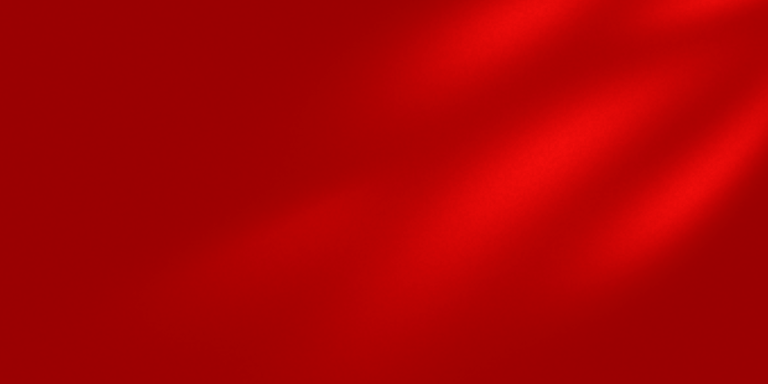
This background is drawn by a WebGL 2 fragment shader. Its source:

```glsl
#version 300 es
precision highp float;
// Draws red satin lit from the upper right, with soft diagonal folds.
// Each fold is a bent, tapered Gaussian ridge; their sum sets the light,
// which drives a red colour ramp and a fine woven grain.

uniform vec2 u_resolution;
out vec4 fragColor;

// Integer hash of a lattice cell, from 0 to 1
float hash(vec2 cell) {
    uvec2 n = uvec2(ivec2(cell) + 4096);
    uint h = n.x * 1664525u + n.y * 22695477u;
    h = (h ^ (h >> 15)) * 2246822519u;
    h = (h ^ (h >> 13)) * 3266489917u;
    return float((h ^ (h >> 16)) & 65535u) / 65535.0;
}

// Smooth value noise
float noise(vec2 p) {
    vec2 cell = floor(p);
    vec2 f = fract(p);
    f = f * f * (3.0 - 2.0 * f);
    float low = mix(hash(cell), hash(cell + vec2(1, 0)), f.x);
    float high = mix(hash(cell + vec2(0, 1)), hash(cell + vec2(1, 1)), f.x);
    return mix(low, high, f.y);
}

// Ridge of light: reach is (back, ahead) along it, width is (below, above) it
float fold(vec2 p, vec2 centre, float angle, float bend, vec2 reach, vec2 width) {
    float c = cos(angle), s = sin(angle);
    vec2 q = mat2(c, -s, s, c) * (p - centre);
    q.y -= bend * q.x * q.x;
    float flare = 1.0 + 0.7 * clamp(-q.x, -0.3, 0.8);
    float side = smoothstep(-0.02, 0.02, q.y);
    float span = mix(reach.x, reach.y, smoothstep(-0.05, 0.05, q.x));
    vec2 d = vec2(q.x / span, q.y / (mix(width.x, width.y, side) * flare));
    return exp(-dot(d, d));
}

void main() {
    // Height runs from 0 to 1, width from 0 to 2
    vec2 p = gl_FragCoord.xy / u_resolution.y;

    // Broad sheen under all folds
    float light = 0.23 * fold(p, vec2(1.45, 0.65), 0.62, -0.1, vec2(0.85, 0.7), vec2(0.27, 0.3));

    // Upper folds, cut by the top edge
    light += 0.84 * fold(p, vec2(1.38, 0.97), 0.53, 0.0, vec2(0.36, 0.3), vec2(0.09, 0.10));
    light += 0.75 * fold(p, vec2(1.86, 1.01), 0.28, 0.0, vec2(0.22, 0.3), vec2(0.055, 0.08));

    // Long central fold and its faint neighbour on the left
    light += 0.74 * fold(p, vec2(1.44, 0.60), 0.61, -0.16, vec2(0.54, 0.42), vec2(0.11, 0.10));
    light += 0.27 * fold(p, vec2(0.82, 0.43), 0.46, 0.0, vec2(0.40, 0.20), vec2(0.12, 0.06));

    // Bright right-hand fold with a firm lower edge
    light += 0.90 * fold(p, vec2(1.80, 0.50), 0.73, 0.25, vec2(0.34, 0.50), vec2(0.075, 0.09));

    // Fine cloth grain, stronger where lit
    float grain = noise(p * 170.0) + 0.5 * noise(p * 310.0 + 37.0) - 0.75;
    light += grain * (0.02 + 0.09 * min(light, 1.0));
    light = max(light, 0.0);

    // Deep red to scarlet
    vec3 deepRed = vec3(0.605, 0.005, 0.006);
    vec3 colour = deepRed + light * vec3(0.335, 0.012, 0.012);
    colour.gb += pow(light, 3.0) * vec2(0.035, 0.028);
    fragColor = vec4(min(colour, 1.0), 1.0);
}
```
